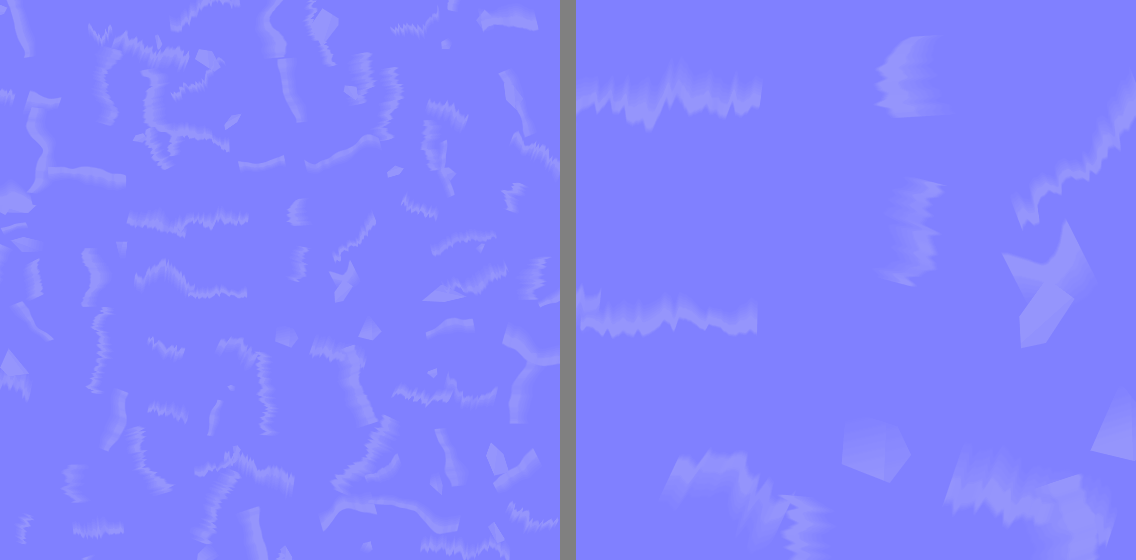
Left, the full canvas; right, a detail of the centre.
A Shadertoy shader for this texture map:

```glsl
// Flat tangent-space normal map with faint ragged scratches and faceted chips.

const vec3  FLAT_COLOR   = vec3(0.502, 0.502, 1.0);
const vec3  RAISED_COLOR = vec3(0.580, 0.580, 0.990);
const float TONE_GAIN    = 1.42;   // lifts the faint slopes toward the raised color
const float TONE_STEPS   = 7.0;    // banding of the slopes
const float STROKE_CELLS = 9.0;    // stroke grid cells per canvas height
const float STROKE_SHARE = 0.9;    // chance that a cell holds a stroke
const vec2  STROKE_HALF  = vec2(0.020, 0.090);  // shortest, longest half length
const vec2  STROKE_WIDTH = vec2(0.009, 0.021);  // narrowest, widest half width
const float WANDER       = 0.042;  // slow bend of a stroke
const float JAGGED       = 0.014;  // medium kinks
const float FRAYED       = 0.012;  // fine comb-like edge
const float CHIP_CELLS   = 7.0;
const float CHIP_SHARE   = 0.66;
const vec2  CHIP_RADIUS  = vec2(0.010, 0.046);
const float TAU          = 6.28318;

float hash(vec2 p) {
    return fract(sin(dot(p, vec2(127.1, 311.7))) * 43758.5453);
}

// Value noise along a line, one track per seed
float lineNoise(float x, float seed) {
    float i = floor(x), f = fract(x);
    return mix(hash(vec2(i, seed)), hash(vec2(i + 1.0, seed)), f * f * (3.0 - 2.0 * f));
}

vec2 rotate(vec2 p, float a) {
    float c = cos(a), s = sin(a);
    return vec2(c * p.x + s * p.y, c * p.y - s * p.x);
}

// Ragged band: streaks run across it and its ends are cut off square
float strokeTone(vec2 p, vec2 id, float px) {
    float seed = floor(hash(id + 3.7) * 900.0);
    float upright = step(0.56, hash(id + 8.1)) * TAU * 0.25;
    p = rotate(p, upright + (hash(id + 5.3) - 0.5) * 0.95);

    float halfLen = mix(STROKE_HALF.x, STROKE_HALF.y, hash(id + 1.9));
    float rough = smoothstep(0.15, 0.6, hash(id + 6.2));
    float fray = lineNoise(p.x * 330.0, seed + 2.0) - 0.5;
    float bend = (lineNoise(p.x * 20.0 + 7.0, seed) - 0.5) * WANDER
               + (lineNoise(p.x * 75.0 + 9.0, seed + 1.0) - 0.5) * JAGGED * mix(0.2, 1.0, rough)
               + fray * FRAYED * rough;

    float width = mix(STROKE_WIDTH.x, STROKE_WIDTH.y, hash(id + 2.4));
    width *= 0.6 + 0.8 * lineNoise(p.x * 38.0, seed + 3.0);
    float side = hash(id + 4.6) < 0.5 ? -1.0 : 1.0;
    float t = (p.y - bend) * side / width;

    // One crisp edge, one long fade, with a brighter inner ledge
    float crisp = smoothstep(-0.75, -0.7 + mix(0.1, 0.3, rough) + px / width, t);
    float fade = 1.0 - smoothstep(-0.1, 1.25, t);
    float ledge = 0.72 + 0.28 * (1.0 - smoothstep(0.0, 0.12 + px / width, t));
    float ends = 1.0 - smoothstep(-px, px, abs(p.x) - halfLen);
    float streak = 0.6 + 0.5 * lineNoise(p.x * 130.0, seed + 4.0);
    return crisp * fade * ledge * ends * streak * mix(0.65, 1.1, hash(id + 9.5));
}

// Convex shard made of five half planes, with one facet crease
float chipTone(vec2 p, vec2 id, float px) {
    float size = hash(id + 1.3);
    float radius = mix(CHIP_RADIUS.x, CHIP_RADIUS.y, size * size);
    p = rotate(p, hash(id + 2.8) * TAU);
    p.y *= mix(1.0, 2.2, hash(id + 7.7));

    float d = -1.0;
    for (int i = 0; i < 5; i++) {
        float k = float(i);
        float a = (k + 0.7 * hash(id + 11.0 + k)) * TAU / 5.0;
        d = max(d, dot(p, vec2(cos(a), sin(a))) - radius * mix(0.5, 1.1, hash(id + 21.0 + k)));
    }
    float inside = 1.0 - smoothstep(-px, px, d);
    float crease = smoothstep(-px, px, p.y + 0.4 * p.x - radius * 0.25);
    float slope = smoothstep(-radius, radius * 0.6, p.x);
    float shade = mix(1.0, slope, step(0.55, hash(id + 5.9)));
    return inside * shade * mix(0.85, 0.6, crease) * mix(0.75, 1.1, hash(id + 6.6));
}

// Soft staircase that leaves visible ledges in a slope
float banded(float tone) {
    float s = tone * TONE_STEPS;
    return (floor(s) + smoothstep(0.25, 0.75, fract(s))) / TONE_STEPS;
}

void mainImage(out vec4 fragColor, in vec2 fragCoord) {
    vec2 uv = fragCoord / iResolution.y;
    float px = 0.7 / iResolution.y;
    vec2 strokeCell = floor(uv * STROKE_CELLS);
    vec2 chipCell = floor(uv * CHIP_CELLS);
    float tone = 0.0;

    // Gather the scattered marks of the neighbouring cells
    for (int y = -1; y <= 1; y++) {
        for (int x = -1; x <= 1; x++) {
            vec2 offset = vec2(x, y);

            vec2 id = strokeCell + offset + 31.0;
            vec2 jitter = mix(vec2(0.15), vec2(0.85), vec2(hash(id), hash(id + 57.3)));
            vec2 center = (strokeCell + offset + jitter) / STROKE_CELLS;
            if (hash(id + 14.2) < STROKE_SHARE)
                tone = max(tone, strokeTone(uv - center, id, px));

            id = chipCell + offset + 83.0;
            jitter = vec2(hash(id), hash(id + 41.9));
            center = (chipCell + offset + jitter) / CHIP_CELLS;
            if (hash(id + 17.6) < CHIP_SHARE)
                tone = max(tone, chipTone(uv - center, id, px));
        }
    }
    tone = min(banded(tone * TONE_GAIN), 1.05);
    fragColor = vec4(mix(FLAT_COLOR, RAISED_COLOR, tone), 1.0);
}
```
